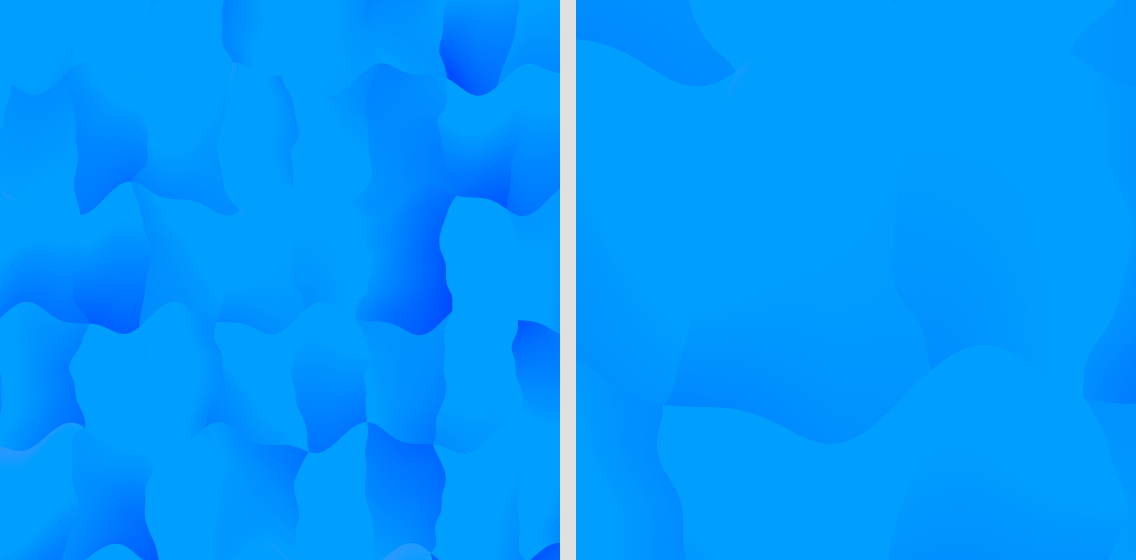
Left: the whole. Right: its middle third, enlarged.
Write a WebGL 1 fragment shader that draws this pattern.

```glsl
precision highp float;
uniform vec2 u_resolution;

#define GRID vec2(7.6, 4.65)   // columns and rows across the canvas
#define ROW_WAVE 0.10          // height of the waves in row borders
#define CORNER_BEND 0.20       // sideways bend of column borders at corners
#define EDGE_WOBBLE 0.045      // small wobble along column borders
#define TONE_RANGE 1.75
#define TONE_OFFSET -0.52
#define SKY vec3(0.0, 0.62, 1.0)
#define DEEP vec3(0.0, 0.30, 1.0)
#define HAZE vec3(0.15, 0.60, 1.0)
#define AA 3

float hash(vec2 p, float salt) {
  vec3 q = fract(vec3(p, salt) * vec3(0.1031, 0.1137, 0.0973));
  q += dot(q, q.yzx + 33.33);
  return fract((q.x + q.y) * q.z);
}

// Bend the regular grid so its borders become wavy and kinked.
vec2 warpGrid(vec2 p) {
  p.y += ROW_WAVE * sin(3.1 * p.x + 1.7 * p.y)
       + 0.45 * ROW_WAVE * sin(6.3 * p.x - 2.3 * p.y + 1.0);
  float knot = floor(p.y + 0.5);
  float peak = 1.0 - 2.0 * abs(p.y - knot);
  float bend = CORNER_BEND * peak * peak * sin(2.4 * p.x + 7.3 * knot);
  float wobble = EDGE_WOBBLE * sin(8.0 * p.y + 1.9 * p.x)
               + 0.4 * EDGE_WOBBLE * sin(19.0 * p.y - 2.7 * p.x);
  p.x += bend + wobble;
  return p;
}

// Darkness of one cell corner: half shared along its side, half its own.
float cornerTone(vec2 cell, vec2 corner) {
  float side = hash(cell, 3.0 + corner.y);
  float own = hash(cell, 11.0 + corner.x + 2.0 * corner.y);
  float tilt = 0.08 * (1.0 - 2.0 * corner.y) + 0.04 * (2.0 * corner.x - 1.0);
  return TONE_OFFSET + tilt + TONE_RANGE * 0.5 * (side * side + own * own);
}

// Every cell blends its four corners, independent of its neighbours.
vec3 cellColor(vec2 uv) {
  vec2 p = warpGrid(uv * GRID);
  vec2 cell = floor(p) + 17.0;
  vec2 f = fract(p);
  float low = mix(cornerTone(cell, vec2(0.0, 0.0)),
                  cornerTone(cell, vec2(1.0, 0.0)), f.x);
  float high = mix(cornerTone(cell, vec2(0.0, 1.0)),
                   cornerTone(cell, vec2(1.0, 1.0)), f.x);
  float tone = mix(low, high, f.y);
  vec3 color = mix(SKY, DEEP, clamp(tone, 0.0, 1.0));
  return mix(color, HAZE, smoothstep(0.48, 0.60, -tone));
}

void main() {
  // Average a few samples per pixel to smooth the borders.
  vec3 sum = vec3(0.0);
  for (int i = 0; i < AA; i++) {
    for (int j = 0; j < AA; j++) {
      vec2 offset = (vec2(float(i), float(j)) + 0.5) / float(AA) - 0.5;
      sum += cellColor((gl_FragCoord.xy + offset) / u_resolution);
    }
  }
  gl_FragColor = vec4(sum / float(AA * AA), 1.0);
}
```
